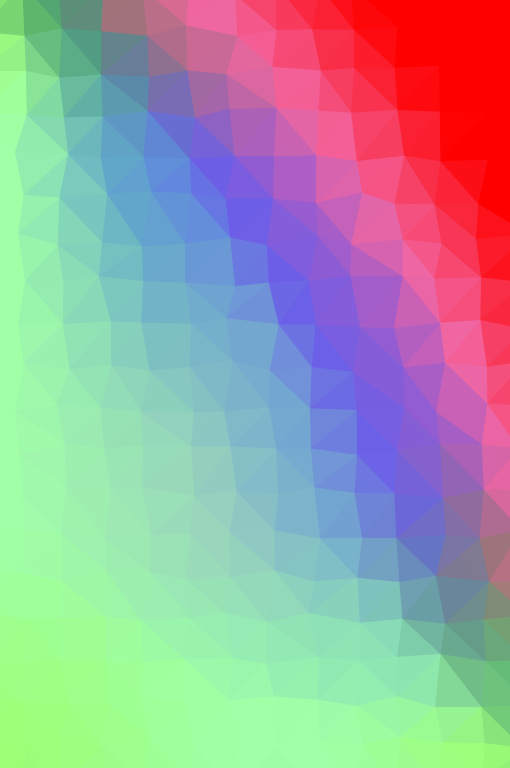
This background is drawn by a WebGL 2 fragment shader. Its source:

```glsl
#version 300 es
precision highp float;
// Low-poly mesh: a jittered square grid is split into flat triangles.
// Each triangle takes one colour from a smooth field of curved bands,
// running from a green left side through blue and violet to a red corner.
uniform vec2 u_resolution;
out vec4 fragColor;

const float STEP = 0.0823;                // grid step, in canvas widths
const vec2 OFFSET = vec2(0.041, 0.0586);  // first mesh point, from the top left

vec2 hash2(vec2 p) {
    vec3 q = fract(p.xyx * vec3(0.1031, 0.1030, 0.0973));
    q += dot(q, q.yzx + 33.33);
    return fract((q.xx + q.yz) * q.zy);
}

// Blend to the next colour as x runs from start to end
vec3 ramp(vec3 from, vec3 to, float start, float end, float x) {
    return mix(from, to, clamp((x - start) / (end - start), 0.0, 1.0));
}

// Soft spot: 1 at its centre, 0 from the radius outwards
float spot(vec2 p, vec2 centre, float radius) {
    return 1.0 - smoothstep(0.0, radius, distance(p, centre));
}

// Smooth colour field; p.x runs 0..1, p.y grows downwards in the same unit
vec3 field(vec2 p) {
    float x = p.x;
    float y = p.y;

    // Curved band positions across each row
    float late = max(y - 0.9, 0.0);
    float edge = 0.03 - 0.09 * (1.0 - smoothstep(0.0, 0.2, y)) + 4.0 * late * late * late;
    float ridge = 0.17 + 0.80 * y - 0.17 * y * y;
    float violetX = 0.211 + 1.07 * y - 0.343 * y * y;
    float gap = max(0.195 - 0.1 * y, 0.02);
    float width = max(ridge - edge, 0.05);

    // Green side, more lime towards three corners
    float lime = max(spot(p, vec2(0.0, 1.5), 0.52),
                     max(spot(p, vec2(0.0, 0.0), 0.3), spot(p, vec2(1.0, 1.5), 0.4)));
    vec3 green = mix(vec3(0.63, 1.0, 0.66), vec3(0.61, 1.0, 0.46), lime);

    // Bands change along their length and turn murky near both ends
    float top = 1.0 - smoothstep(0.0, 0.35, y);
    float low = smoothstep(0.9, 1.35, y);
    float last = smoothstep(1.3, 1.48, y);
    vec3 teal = mix(vec3(0.38, 0.66, 0.79), vec3(0.60, 0.83, 0.74), smoothstep(0.35, 1.0, y));
    teal = mix(teal, vec3(0.57, 0.92, 0.70), smoothstep(1.05, 1.33, y));
    teal = mix(mix(teal, vec3(0.36, 0.72, 0.42), top), green, last);
    vec3 slate = mix(vec3(0.38, 0.53, 0.87), vec3(0.45, 0.65, 0.82), smoothstep(0.35, 0.7, y));
    slate = mix(slate, vec3(0.55, 0.90, 0.70), smoothstep(0.98, 1.33, y));
    slate = mix(mix(slate, vec3(0.30, 0.60, 0.46), top), green, last);
    vec3 blue = mix(vec3(0.42, 0.37, 0.91), vec3(0.42, 0.52, 0.48), top);
    blue = mix(blue, vec3(0.36, 0.62, 0.50), low);
    blue = mix(blue, green, smoothstep(1.2, 1.55, y));
    vec3 violet = mix(vec3(0.60, 0.36, 0.81), vec3(0.62, 0.45, 0.47), top);
    violet = mix(violet, vec3(0.58, 0.47, 0.43), smoothstep(0.8, 1.15, y));
    violet = mix(violet, vec3(0.38, 0.74, 0.46), smoothstep(1.1, 1.35, y));

    vec3 c = ramp(green, teal, edge, edge + 0.5 * width, x);
    c = ramp(c, slate, edge + 0.5 * width, edge + 0.8 * width, x);
    c = ramp(c, blue, edge + 0.8 * width, ridge, x);
    c = ramp(c, violet, ridge, violetX, x);
    c = ramp(c, vec3(0.95, 0.40, 0.63), violetX, violetX + gap, x);
    return ramp(c, vec3(1.0, 0.0, 0.0), violetX + gap, violetX + 2.6 * gap, x);
}

vec2 meshPoint(vec2 id) {
    return id + 0.32 * (hash2(id + 17.0) - 0.5);
}

// Signed distance from the line a-b, positive on the inner side
float side(vec2 a, vec2 b, vec2 p) {
    vec2 along = normalize(b - a);
    return along.x * (p.y - a.y) - along.y * (p.x - a.x);
}

// One flat triangle: colour times pixel coverage, and the coverage
vec4 triangle(vec2 a, vec2 b, vec2 c, vec2 p, float pixel) {
    float inside = min(side(a, b, p), min(side(b, c, p), side(c, a, p)));
    float cover = clamp(inside / pixel + 0.5, 0.0, 1.0);
    vec2 centre = (a + b + c) / 3.0;
    return cover * vec4(field(centre * STEP + OFFSET), 1.0);
}

void main() {
    vec2 p = vec2(gl_FragCoord.x, u_resolution.y - gl_FragCoord.y) / u_resolution.x;
    vec2 g = (p - OFFSET) / STEP;
    float pixel = 1.0 / (u_resolution.x * STEP);
    vec4 sum = 0.001 * vec4(field(p), 1.0);

    // Nearby quads, each cut along its shorter diagonal
    for (int j = -1; j <= 1; j++) {
        for (int i = -1; i <= 1; i++) {
            vec2 id = floor(g) + vec2(float(i), float(j));
            vec2 a = meshPoint(id);
            vec2 b = meshPoint(id + vec2(1.0, 0.0));
            vec2 c = meshPoint(id + vec2(1.0, 1.0));
            vec2 d = meshPoint(id + vec2(0.0, 1.0));
            if (distance(a, c) < distance(b, d)) {
                sum += triangle(a, b, c, g, pixel) + triangle(a, c, d, g, pixel);
            } else {
                sum += triangle(a, b, d, g, pixel) + triangle(b, c, d, g, pixel);
            }
        }
    }
    fragColor = vec4(sum.rgb / sum.a, 1.0);
}
```
